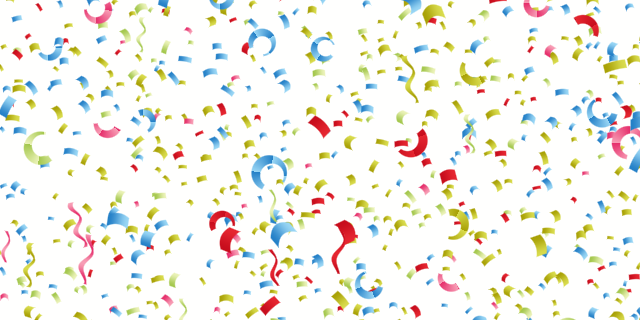
This pattern is drawn by a Shadertoy shader. Its source:

```glsl
// Party confetti: curved paper chips, curled rings and wavy streamers on white.
#define TINY_CELL 0.050
#define TINY_FILL 0.42
#define SMALL_CELL 0.076
#define SMALL_FILL 0.62
#define WIDE_CELL 0.190
#define WIDE_FILL 0.34
#define RIBBON_CELL 0.200
#define RIBBON_FILL 0.55
#define PAPER vec3(1.0, 1.0, 0.995)

// Cumulative shares of olive, blue, lime and red; pink takes the rest.
#define CHIP_SHARES vec4(0.40, 0.69, 0.87, 0.95)
#define WIDE_SHARES vec4(0.22, 0.62, 0.65, 0.96)
#define RIBBON_SHARES vec4(0.15, 0.31, 0.47, 0.72)

vec4 hash4(vec2 p) {
    vec4 q = fract(p.xyxy * vec4(0.1031, 0.1030, 0.0973, 0.1099));
    q += dot(q, q.wzxy + 33.33);
    return fract((q.xxyz + q.yzzw) * q.zywx);
}

mat2 rotation(float a) {
    float c = cos(a), s = sin(a);
    return mat2(c, -s, s, c);
}

// Foil colour; shade runs from dark (0) to light (1).
vec3 foil(float pick, vec4 shares, float shade) {
    if (pick < shares.x) return mix(vec3(0.66, 0.63, 0.02), vec3(0.85, 0.86, 0.30), shade);
    if (pick < shares.y) return mix(vec3(0.14, 0.50, 0.78), vec3(0.60, 0.84, 0.96), shade);
    if (pick < shares.z) return mix(vec3(0.64, 0.78, 0.30), vec3(0.92, 0.95, 0.72), shade);
    if (pick < shares.w) return mix(vec3(0.78, 0.05, 0.11), vec3(0.90, 0.15, 0.19), shade);
    return mix(vec3(0.90, 0.18, 0.42), vec3(0.97, 0.62, 0.71), shade);
}

// Each shape returns (signed distance, shade).
vec2 bentChip(vec2 p, vec2 halfSize, float bend) {
    float k = bend / halfSize.x;
    float y = p.y + k * (p.x * p.x - 0.4 * halfSize.x * halfSize.x);
    float side = (abs(y) - halfSize.y) / sqrt(1.0 + 4.0 * k * k * p.x * p.x);
    float d = max(abs(p.x) - halfSize.x, side);
    return vec2(d, smoothstep(-1.0, 1.0, p.x / halfSize.x));
}

vec2 curledRing(vec2 p, float radius, float span) {
    float r = length(p), a = atan(p.y, p.x);
    float halfWidth = radius * mix(0.07, 0.33, 0.5 + 0.5 * cos(a - 0.6));
    float d = max(abs(r - radius) - halfWidth, (abs(a) - span) * r);
    return vec2(d, fract(a * 0.65 + 0.25));
}

vec2 streamer(vec2 p, float halfLength, float turns) {
    float phase = turns * p.y / halfLength;
    float sway = 0.16 * halfLength;
    float slope = sway * turns / halfLength * cos(phase);
    float halfWidth = halfLength * (0.035 + 0.075 * abs(cos(phase * 0.5 + 0.6)));
    float side = (abs(p.x - sway * sin(phase)) - halfWidth) / sqrt(1.0 + slope * slope);
    float d = max(side, abs(p.y) - halfLength);
    return vec2(d, 0.5 + 0.5 * cos(phase + 0.8));
}

// Chips lie flat or lean to either side.
vec2 chip(vec2 p, float size, vec4 h) {
    float lean = h.x < 0.42 ? -0.1 : (h.x < 0.74 ? 0.95 : -0.95);
    p = rotation(-lean - (h.y - 0.5) * 0.7) * p;
    vec2 halfSize = size * vec2(0.75 + 0.5 * h.z, 0.42 + 0.2 * h.w);
    return bentChip(p, halfSize, mix(0.08, 0.60, h.w * h.w));
}

// Ribbons are mostly curled rings, with upright streamers between.
vec2 ribbon(vec2 p, float size, vec4 h) {
    if (h.x < 0.58) {
        p = rotation(h.y * 6.2832) * p;
        return curledRing(p, size * (0.7 + 0.4 * h.z), mix(1.2, 2.6, h.w));
    }
    p = rotation((h.y - 0.5) * 0.7) * p;
    return streamer(p, size * (1.1 + 0.7 * h.z), mix(3.5, 6.0, h.w));
}

// Scatter one kind of piece over a jittered grid.
vec3 scatter(vec3 col, vec2 uv, float cell, float fill, float size,
             vec4 shares, bool curly, float seed) {
    float pixel = 1.0 / iResolution.y;
    vec2 base = floor(uv / cell);
    for (int j = -1; j <= 1; j++)
    for (int i = -1; i <= 1; i++) {
        vec2 id = base + vec2(i, j);
        vec4 place = hash4(id + seed);
        if (place.z > fill) continue;
        vec4 form = hash4(id + seed + 57.3);
        vec2 p = uv - (id + 0.05 + 0.9 * place.xy) * cell;
        vec2 piece = curly ? ribbon(p, size, form) : chip(p, size, form);
        float cover = clamp(0.5 - piece.x / (1.3 * pixel), 0.0, 1.0);
        col = mix(col, foil(place.w, shares, piece.y), cover);
    }
    return col;
}

void mainImage(out vec4 fragColor, in vec2 fragCoord) {
    vec2 uv = fragCoord / iResolution.y;
    vec3 col = PAPER;

    // Fine chips first, larger pieces on top.
    col = scatter(col, uv, TINY_CELL, TINY_FILL, 0.0105, CHIP_SHARES, false, 11.0);
    col = scatter(col, uv, SMALL_CELL, SMALL_FILL, 0.0175, CHIP_SHARES, false, 137.0);
    col = scatter(col, uv, RIBBON_CELL, RIBBON_FILL, 0.044, RIBBON_SHARES, true, 251.0);
    col = scatter(col, uv, WIDE_CELL, WIDE_FILL, 0.031, WIDE_SHARES, false, 389.0);

    fragColor = vec4(col, 1.0);
}
```
